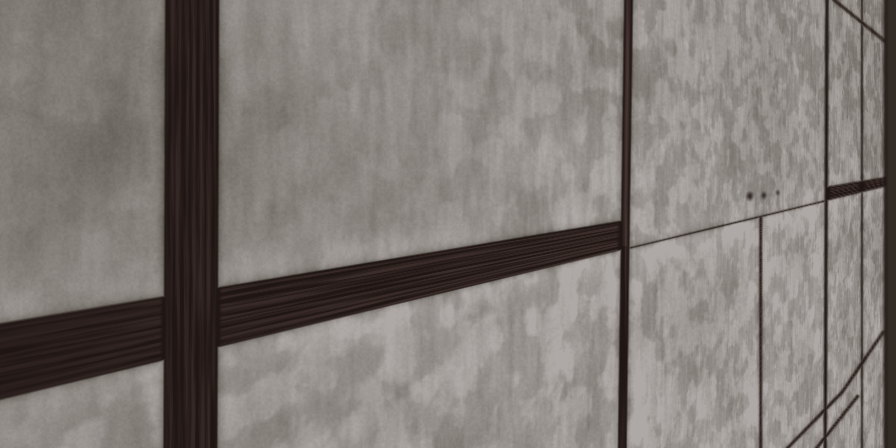
Give the GLSL for this texture, as a WebGL 1 fragment shader.

```glsl
precision highp float;
// Crushed-velvet wall panels framed by dark wood, seen receding to the right.
// Signed distances to bars, rail and seams split the wall; perspective wall
// coordinates stretch the layered noise of the velvet and the wood grain.
uniform vec2 u_resolution;

// Lengths are in canvas heights: x runs 0..2, y runs 0..1.
const vec4 BAR_X = vec4(0.427, 1.396, 1.844, 1.924);
const vec4 BAR_HALF = vec4(0.060, 0.0095, 0.0030, 0.0012);
const vec4 BAR_LEAN = vec4(0.004, 0.014, 0.004, 0.0);
const float RAIL_Y = 0.193;
const float RAIL_SLOPE = 0.203;
const float RAIL_HALF = 0.085;
const float RAIL_TAPER = 0.0378;
const float LOWER_SEAM_X = 1.698;
const float SEAM_HALF = 0.0028;
const float WALL_END = 1.976;
const vec2 VANISH = vec2(2.5, 0.66);
const float BLOTCH_SCALE = 21.0;
const float WEAVE_SCALE = 150.0;

const vec3 VELVET_DARK = vec3(0.37, 0.35, 0.32);
const vec3 VELVET_LIGHT = vec3(0.65, 0.63, 0.615);
const vec3 WOOD_DARK = vec3(0.12, 0.085, 0.078);
const vec3 WOOD_LIGHT = vec3(0.25, 0.19, 0.178);
const vec3 SIDE_WALL = vec3(0.20, 0.17, 0.15);

float hash(vec2 p) {
  vec3 q = fract(vec3(p.xyx) * 0.1031);
  q += dot(q, q.yzx + 33.33);
  return fract((q.x + q.y) * q.z);
}

float noise(vec2 p) {
  vec2 i = floor(p), f = fract(p);
  f = f * f * (3.0 - 2.0 * f);
  return mix(mix(hash(i), hash(i + vec2(1.0, 0.0)), f.x),
             mix(hash(i + vec2(0.0, 1.0)), hash(i + 1.0), f.x), f.y);
}

float fbm(vec2 p) {
  float sum = 0.0, amp = 0.5;
  for (int i = 0; i < 4; i++) {
    sum += amp * noise(p);
    p = mat2(1.8, 0.5, -0.5, 1.8) * p + 17.3;
    amp *= 0.55;
  }
  return sum / 0.98;
}

float segment(vec2 p, vec2 a, vec2 b) {
  vec2 d = b - a;
  return length(p - a - d * clamp(dot(p - a, d) / dot(d, d), 0.0, 1.0));
}

float cover(float d, float blur) {
  return 1.0 - smoothstep(-blur, blur, d);
}

float min4(vec4 v) {
  return min(min(v.x, v.y), min(v.z, v.w));
}

// Velvet brightness: broad light, crushed blotches, streaks and fine weave.
float velvet(vec2 p, vec2 wall, float below) {
  float broad = fbm(wall * 6.0 + 3.0);
  float blotch = fbm(wall * BLOTCH_SCALE + 40.0);
  float crushed = smoothstep(0.38, 0.62, blotch) - 0.5;
  float streak = fbm(wall * vec2(70.0, 14.0)) - 0.5;
  float weave = noise(p * WEAVE_SCALE) + noise(p * WEAVE_SCALE * 1.7) - 1.0;
  float light = 0.50 + 0.30 * smoothstep(0.0, 1.5, p.x) - 0.10 * p.y;
  float crush = mix(0.13, 0.30, max(below, smoothstep(0.9, 1.5, p.x)));
  return light + 0.5 * (broad - 0.5) + crush * crushed + 0.38 * streak
       + 0.09 * weave + 0.06 * below;
}

void main() {
  vec2 p = gl_FragCoord.xy / u_resolution.y;
  float blur = 1.0 / u_resolution.y + 0.0018 * abs(p.x - 1.0);
  float depth = 1.0 / max(VANISH.x - p.x, 0.2);
  vec2 wall = vec2(2.0, p.y - VANISH.y) * depth;

  // Upright bars and the rail, which narrows to a seam between bars two and three
  vec4 bars = abs(p.x - BAR_X - BAR_LEAN * (p.y - 0.5)) - BAR_HALF;
  float upright = min4(bars);
  float railHalf = RAIL_HALF - RAIL_TAPER * p.x;
  float railY = p.y - RAIL_Y - RAIL_SLOPE * p.x;
  float rail = abs(railY) - railHalf;
  float seamZone = step(BAR_X.y, p.x) * step(p.x, BAR_X.z);
  rail = mix(rail, abs(railY + railHalf) - 0.0012, seamZone);
  float below = 1.0 - smoothstep(-0.01, 0.01, railY + railHalf * seamZone);

  // Seams on the far panels
  float lowerSeam = max(abs(p.x - LOWER_SEAM_X) - SEAM_HALF, railY + railHalf);
  float slants = min(segment(p, vec2(1.862, 1.0), vec2(1.974, 0.909)),
    min(segment(p, vec2(1.758, 0.0), vec2(1.880, 0.125)),
        segment(p, vec2(1.880, 0.125), vec2(1.971, 0.258))));
  slants = min(slants, segment(p, vec2(1.823, 0.0), vec2(1.914, 0.115)));
  float seams = min(lowerSeam, slants - SEAM_HALF);
  float gap = min(min(upright, rail), seams);

  // Padded panels with dark tucked edges and a lit upper roll
  float tone = velvet(p, wall, below);
  float padding = 0.05 / (depth * 2.0 + 0.5);
  tone -= 0.55 * exp(-max(gap, 0.0) / (padding * 0.22));
  tone += 0.10 * exp(-pow((gap - padding) / padding, 2.0));
  tone += 0.16 * below * exp(-max(rail, 0.0) * 16.0);
  tone -= 0.16 * smoothstep(1.82, 1.97, p.x);
  vec3 color = mix(VELVET_DARK, VELVET_LIGHT, clamp(tone, -0.35, 1.12));

  // Small worn holes above the far seam
  for (int i = 0; i < 3; i++) {
    float k = float(i);
    vec2 hole = vec2(1.674 + 0.031 * k, 0.562 + 0.004 * k * k * 0.5);
    float d = length((p - hole) * vec2(1.0, 0.75)) - 0.006 + 0.0017 * k;
    color = mix(color, WOOD_DARK, 0.85 * cover(d, blur + 0.002));
  }

  // Wood grain follows each bar or rail; edges and joints fall into shadow
  float onBar = cover(upright, blur);
  vec2 along = mix(vec2(p.x * 5.0, railY / railHalf * 11.0),
                   vec2(p.y * 5.0, p.x * 150.0), onBar);
  float grain = fbm(along + 9.0) + 0.18 * sin(along.y * 2.6 + 5.0 * fbm(along * 0.4));
  float shine = smoothstep(0.15, 0.9, grain) * mix(0.45, 0.9, smoothstep(0.0, 0.9, p.x));
  shine *= smoothstep(0.0, 0.012, abs(upright));
  shine += 0.45 * cover(bars.y + 0.004, blur) * step(0.45, p.y);
  vec3 wood = mix(WOOD_DARK, WOOD_LIGHT, clamp(shine, 0.0, 1.2));
  color = mix(color, wood, cover(gap, blur));

  // Side wall past the last panel, with a dark joint
  color = mix(color, SIDE_WALL, cover(WALL_END - p.x, blur));
  color = mix(color, WOOD_DARK, 0.85 * cover(abs(p.x - WALL_END) - 0.004, blur + 0.002));
  gl_FragColor = vec4(color, 1.0);
}
```
